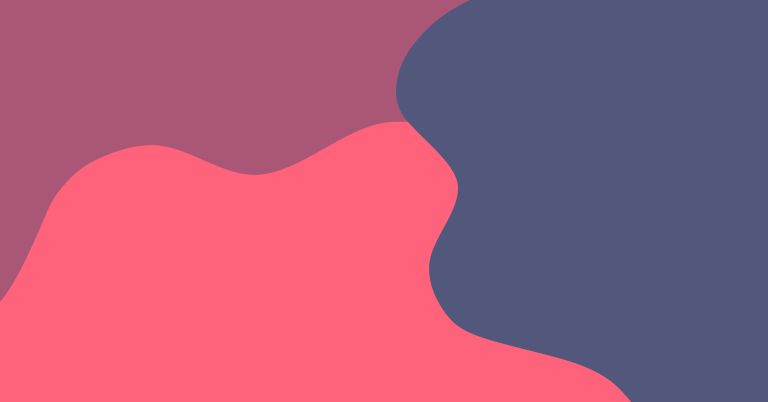
Reproduce this background procedurally as a Shadertoy shader.

```glsl
// Flat backdrop of three colour fields: a mauve base, a rolling coral hill and a wavy slate panel.

const vec3 MAUVE = vec3(0.667, 0.341, 0.467);
const vec3 CORAL = vec3(1.000, 0.388, 0.482);
const vec3 SLATE = vec3(0.322, 0.341, 0.486);
const float ASPECT = 1.910;     // design width in canvas heights
const float EDGE_PIXELS = 0.7;  // half width of the smoothed edge

// Curve knots: position along the axis, edge offset, slope
const int HILL_COUNT = 7;
const vec3 HILL[HILL_COUNT] = vec3[](
    vec3(0.000, 0.249, 1.15),
    vec3(0.117, 0.473, 2.35),
    vec3(0.164, 0.545, 1.15),
    vec3(0.249, 0.607, 0.45),
    vec3(0.378, 0.639, 0.0),
    vec3(0.632, 0.565, 0.0),
    vec3(0.983, 0.697, 0.0));

const int PANEL_COUNT = 11;
const vec3 PANEL[PANEL_COUNT] = vec3[](
    vec3(0.000, 1.570, -0.9),
    vec3(0.092, 1.443, -2.6),
    vec3(0.154, 1.219, -3.4),
    vec3(0.199, 1.127, -1.05),
    vec3(0.249, 1.090, -0.55),
    vec3(0.333, 1.067, 0.0),
    vec3(0.532, 1.139, 0.0),
    vec3(0.694, 1.017, -0.9),
    vec3(0.771, 0.985, 0.0),
    vec3(0.900, 1.037, 0.85),
    vec3(1.000, 1.169, 2.1));

// Cubic Hermite segment between two knots: returns value and slope
vec2 hermite(vec3 a, vec3 b, float s) {
    float span = b.x - a.x;
    float t = clamp((s - a.x) / span, 0.0, 1.0);
    float rise = b.y - a.y;
    float c1 = a.z * span;
    float c2 = 3.0 * rise - span * (2.0 * a.z + b.z);
    float c3 = span * (a.z + b.z) - 2.0 * rise;
    float value = a.y + t * (c1 + t * (c2 + t * c3));
    float slope = (c1 + t * (2.0 * c2 + 3.0 * t * c3)) / span;
    return vec2(value, slope);
}

vec2 hillCurve(float x) {
    vec2 curve = hermite(HILL[0], HILL[1], x);
    for (int i = 1; i < HILL_COUNT - 1; i++)
        if (x >= HILL[i].x) curve = hermite(HILL[i], HILL[i + 1], x);
    return curve;
}

vec2 panelCurve(float y) {
    vec2 curve = hermite(PANEL[0], PANEL[1], y);
    for (int i = 1; i < PANEL_COUNT - 1; i++)
        if (y >= PANEL[i].x) curve = hermite(PANEL[i], PANEL[i + 1], y);
    return curve;
}

// Coverage of the side above the curve, using the slope to estimate distance
float coverAbove(float coord, vec2 curve) {
    float dist = (coord - curve.x) * inversesqrt(1.0 + curve.y * curve.y);
    float edge = EDGE_PIXELS / iResolution.y;
    return smoothstep(-edge, edge, dist);
}

void mainImage(out vec4 fragColor, in vec2 fragCoord) {
    vec2 p = fragCoord / iResolution.xy * vec2(ASPECT, 1.0);

    // Layers from back to front
    vec3 color = mix(CORAL, MAUVE, coverAbove(p.y, hillCurve(p.x)));
    color = mix(color, SLATE, coverAbove(p.x, panelCurve(p.y)));

    fragColor = vec4(color, 1.0);
}
```
